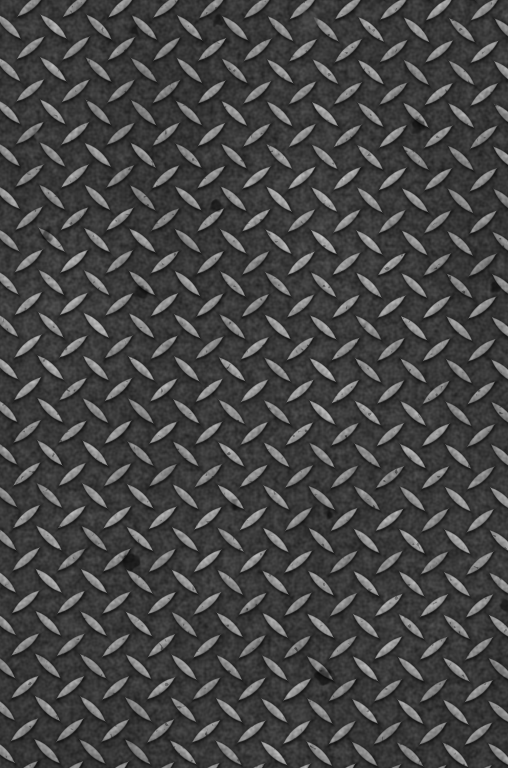
Give the GLSL for this texture, as a Shadertoy shader.

```glsl
// Dark steel tread plate: pointed lozenges in two alternating diagonal directions.
// Two staggered lattices of lens-shaped distance fields are lit from above and
// laid over ground mottled by gradient noise, then worn with specks and stains.

#define CELL vec2(0.0591, 0.0555)     // lattice pitch, in canvas heights
#define ORIGIN vec2(0.0008, -0.0087)  // centre of one rising lozenge
#define TILT 0.009                    // slight rotation of the lattice
#define HALF_LENGTH 0.0226
#define HALF_WIDTH 0.0051
#define RISE_ANGLE 0.70
#define FALL_ANGLE -0.75
#define GROUND_TONE 0.232
#define METAL_TONE 0.575
#define GRAIN 0.085
#define STAIN_CELL 0.12
#define STAIN_CHANCE 0.24

vec2 hash2(vec2 p) {
    vec3 h = fract(p.xyx * vec3(0.1031, 0.1030, 0.0973));
    h += dot(h, h.yzx + 33.33);
    return fract((h.xx + h.yz) * h.zy);
}

float cornerSlope(vec2 corner, vec2 offset) {
    return dot(hash2(corner) * 2.0 - 1.0, offset);
}

// Gradient noise, roughly -0.7 to 0.7
float noise(vec2 p) {
    vec2 i = floor(p), f = p - i, e = vec2(0.0, 1.0);
    vec2 u = f * f * f * (f * (f * 6.0 - 15.0) + 10.0);
    return mix(mix(cornerSlope(i, f), cornerSlope(i + e.yx, f - e.yx), u.x),
               mix(cornerSlope(i + e, f - e), cornerSlope(i + 1.0, f - 1.0), u.x), u.y);
}

// Lens formed by two overlapping discs, with its tips on the y axis
float lens(vec2 p, float halfWidth, float halfLength) {
    float d = 0.5 * (halfLength * halfLength - halfWidth * halfWidth) / halfWidth;
    return length(vec2(abs(p.x) + d, p.y)) - d - halfWidth;
}

// Rotates so that x runs across the lozenge (positive = upper side), y along it
vec2 alignTo(vec2 p, float angle) {
    vec2 dir = vec2(cos(angle), sin(angle));
    return vec2(dot(p, vec2(-dir.y, dir.x)), dot(p, dir));
}

// Scattered blots: x = dark coverage, y = pale coverage
vec2 stains(vec2 p) {
    vec2 id = floor(p / STAIN_CELL);
    vec2 pick = hash2(id + 71.0), place = hash2(id + 23.0);
    vec2 q = p - (id + 0.25 + 0.5 * place) * STAIN_CELL;
    float radius = mix(0.004, 0.011, pick.y);
    float edge = length(q) + 0.007 * noise(p * 130.0) - radius;
    float cover = (1.0 - smoothstep(-0.003, 0.003, edge)) * step(pick.x, STAIN_CHANCE);
    float pale = step(pick.x, STAIN_CHANCE * 0.12);
    return cover * vec2(1.0 - pale, pale);
}

void mainImage(out vec4 fragColor, in vec2 fragCoord) {
    vec2 p = (fragCoord - 0.5 * iResolution.xy) / iResolution.y;
    float pixel = 1.0 / iResolution.y;

    // Mottled ground with fine grain
    float fine = noise(p * 230.0 + 17.0);
    float mottle = noise(p * 55.0 + 40.0) * 0.8 + noise(p * 120.0 + 90.0) + fine;
    float tone = GROUND_TONE + GRAIN * mottle;

    // Rising lozenges, then falling ones half a cell away
    vec2 lattice = vec2(p.x - TILT * p.y, p.y + TILT * p.x) - ORIGIN;
    for (int k = 0; k < 2; k++) {
        vec2 g = lattice / CELL + 0.5 * float(k);
        vec2 id = floor(g + 0.5);
        vec2 vary = hash2(id + 60.0 + 37.0 * float(k)) - 0.5;
        vec2 q = (g - id) * CELL;
        float angle = (k == 0 ? RISE_ANGLE : FALL_ANGLE) + 0.05 * vary.x;

        vec2 local = alignTo(q, angle);
        float d = lens(local, HALF_WIDTH, HALF_LENGTH);

        // Soft contact shadow, heavier on the lower side
        vec2 below = alignTo(q + vec2(-0.0006, 0.0018), angle);
        float shade = lens(below, HALF_WIDTH, HALF_LENGTH);
        tone *= 1.0 - 0.5 * exp(-max(shade, 0.0) / 0.0026);

        // Lit face with brushed grain, dark specks and a bevelled rim
        float metal = METAL_TONE + 0.09 * local.x / HALF_WIDTH + 0.09 * vary.y;
        metal += 0.12 * fine + 0.12 * noise(p * 110.0 + 150.0);
        metal -= 0.2 * smoothstep(0.28, 0.5, noise(p * 170.0 + 210.0));
        metal *= mix(1.0, 0.84, smoothstep(-0.0018, 0.0, d));
        tone = mix(tone, metal, 1.0 - smoothstep(-0.7 * pixel, 0.7 * pixel, d));
    }

    // Grime, uneven light and darker corners
    vec2 blot = stains(p + 5.0);
    tone *= 1.0 - 0.5 * blot.x;
    tone = mix(tone, 0.30 + 0.06 * fine, 0.75 * blot.y);
    tone *= 1.02 + 0.14 * noise(p * 5.0 + 9.0) - 0.22 * dot(p, p);
    fragColor = vec4(vec3(clamp(tone, 0.0, 1.0)), 1.0);
}
```
